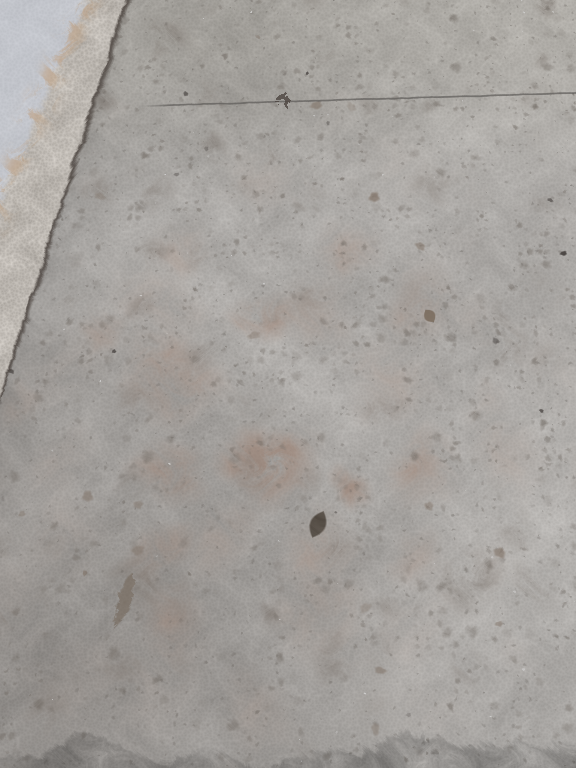
Reproduce this texture procedurally as a WebGL 2 fragment shader.

```glsl
#version 300 es
precision highp float;
// Worn concrete floor seen at a slant, with a plastered wall at the upper left.
// Warped layered sines give the mottling, cellular noise the grain, and
// hashed grids of ragged ellipses the stains, prints and debris.
uniform vec2 u_resolution;
out vec4 outColor;

vec4 hash4(vec2 p) {
  vec4 q = fract(p.xyxy * vec4(.1031, .1030, .0973, .1099));
  q += dot(q, q.wzxy + 33.33);
  return fract((q.xxyz + q.yzzw) * q.zywx);
}

mat2 turn(float a) { return mat2(cos(a), sin(a), -sin(a), cos(a)); }

// Layered sines, warped and turned at each octave, roughly -0.8 to 0.8
float mottle(vec2 p) {
  float sum = 0., amp = .5;
  for (int i = 0; i < 6; i++) {
    p += .7 * sin(p.yx * 1.3 + float(i) * 1.7);
    sum += amp * sin(p.x) * sin(p.y + 1.);
    p = turn(.9) * p * 1.9 + 3.1;
    amp *= .64;
  }
  return sum;
}

// Distance to the nearest scattered point
float cellular(vec2 p) {
  vec2 cell = floor(p);
  float nearest = 2.;
  for (int y = -1; y <= 1; y++)
    for (int x = -1; x <= 1; x++) {
      vec2 id = cell + vec2(x, y);
      nearest = min(nearest, length(p - id - hash4(id).xy));
    }
  return nearest;
}

// Coverage of ragged spots; size is in grid cells, softness relative to size
float spots(vec2 p, float count, float density, float size, float softness) {
  p *= count;
  vec2 cell = floor(p);
  float cover = 0.;
  for (int y = -1; y <= 1; y++)
    for (int x = -1; x <= 1; x++) {
      vec2 id = cell + vec2(x, y);
      vec4 r = hash4(id + count * 7.3);
      if (r.x > density) continue;
      float a = 6.2832 * r.w;
      vec2 d = turn(a) * (p - id - .2 - .6 * r.yz);
      d.x *= 1. + .7 * r.x / density;
      float t = atan(d.y, d.x + 1e-5);
      float radius = size * (.5 + r.z) * (1. + .09 * sin(3. * t + 5. * a) + .07 * sin(5. * t + 9. * r.y));
      float inside = 1. - smoothstep(radius * (1. - softness), radius * (1. + softness), length(d));
      cover = max(cover, (.25 + .75 * r.y) * inside);
    }
  return cover;
}

// Pointed leaf outline, tilted about its centre
float leaf(vec2 p, vec2 halfSize, float tilt) {
  p = turn(tilt) * p / halfSize;
  return 1. - smoothstep(.8, 1.15, abs(p.x) + p.y * p.y);
}

void main() {
  vec2 p = gl_FragCoord.xy / u_resolution.x;
  vec2 ground = vec2((p.x - .5) * (1. + .25 * p.y), p.y * (1. + .2 * p.y)) + 3.;
  float broad = mottle(ground * 5.);
  float fine = mottle(ground * 34. + 8.);
  float grain = cellular(p * 190.) - .5;
  vec2 ragged = ground + .004 * vec2(fine, mottle(ground * 60. + 20.));

  // Bare concrete, paler at the right and duller toward the lower left
  vec3 color = vec3(.670, .660, .648) + .042 * broad + .034 * fine + .05 * grain;
  color += .022 * smoothstep(.3, .9, p.x) * smoothstep(.1, .5, p.y);
  color -= vec3(.075, .078, .079) * smoothstep(1.1, .1, p.y) * smoothstep(1., .0, p.x);
  color -= vec3(.012, .013, .022) * smoothstep(.95, 1.3, p.y);

  // Rusty discolouration around the middle
  vec2 fromRust = p - vec2(.45, .56);
  float rust = exp(-dot(fromRust, fromRust) * 8.) * spots(ragged, 6., .8, .38, .95);
  color = mix(color, vec3(.60, .49, .43), clamp(rust * (.6 + .7 * fine), 0., .6));

  // Smudges, clustered prints and small marks
  float smudge = spots(ragged, 8., .6, .27, .85);
  float prints = spots(ragged, 48., .7, .25, .55) * smoothstep(.05, .5, spots(ground, 11., .6, .32, .6));
  float marks = spots(ragged, 23., .4, .17, .6);
  color = mix(color, vec3(.46, .43, .405), .36 * smudge * clamp(.6 + 1.8 * fine, 0., 1.6));
  color = mix(color, vec3(.45, .425, .40), .5 * prints);
  color = mix(color, vec3(.45, .425, .40), .5 * marks * clamp(.8 + fine, 0., 1.3));
  color = mix(color, vec3(.42, .40, .38), .4 * spots(ragged, 62., .28, .16, .7));

  // Crisp debris, dark and pale, then fallen leaves and a dried streak
  color = mix(color, vec3(.47, .41, .36), .7 * spots(ground, 9., .14, .08, .35));
  color = mix(color, vec3(.25, .23, .22), .9 * spots(ground, 15., .035, .07, .4));
  color = mix(color, vec3(.85), .8 * spots(ground, 27., .04, .05, .4));
  color = mix(color, vec3(.36, .33, .30) + .06 * fine, leaf(p - vec2(.552, .423), vec2(.014, .025), .4));
  color = mix(color, vec3(.46, .40, .34), .8 * leaf(p - vec2(.746, .785), vec2(.010, .013), -.6));
  color = mix(color, vec3(.45, .40, .35), .6 * leaf(p - vec2(.213, .29) + .02 * fine, vec2(.014, .05), .3));

  // Thin joint line across the top
  float joint = abs(p.y - 1.142 - .03 * p.x - .001 * fine);
  color = mix(color, vec3(.36, .35, .34), .7 * (1. - smoothstep(.0004, .0026, joint)) * smoothstep(.24, .3, p.x));

  // Damp border along the bottom
  float dampTop = .012 + .045 * exp(-pow((p.x - .14) / .07, 2.)) + .025 * smoothstep(.4, .65, p.x) + .03 * broad + .025 * fine;
  float damp = 1. - smoothstep(-.008, .008, p.y - dampTop);
  color *= 1. - (.16 - .12 * fine) * damp;

  // Wall: shaded gap, rough plaster strip, pale painted face
  float wallEdge = p.x - .3177 * (p.y - .65) + .006 * fine;
  float faceEdge = p.x - .4265 * (p.y - .986) + .010 * fine;
  color *= 1. - .10 * exp(-max(wallEdge, 0.) * 28.);
  color = mix(color, vec3(.30, .27, .25), .8 - .8 * smoothstep(.002, .011 + .010 * broad, wallEdge));
  vec3 plaster = vec3(.745, .725, .70) + .06 * fine + .10 * grain;
  vec3 face = vec3(.765, .775, .80) + .02 * fine + .04 * grain;
  vec3 wall = mix(face, plaster, smoothstep(-.006, .012, faceEdge));
  float ochre = exp(-pow(faceEdge / .022, 2.)) * smoothstep(-.2, .5, mottle(p * 60.));
  wall = mix(wall, vec3(.74, .62, .50), .6 * ochre);
  color = mix(color, wall, 1. - smoothstep(-.003, .003, wallEdge));
  outColor = vec4(clamp(color, 0., 1.), 1.);
}
```
